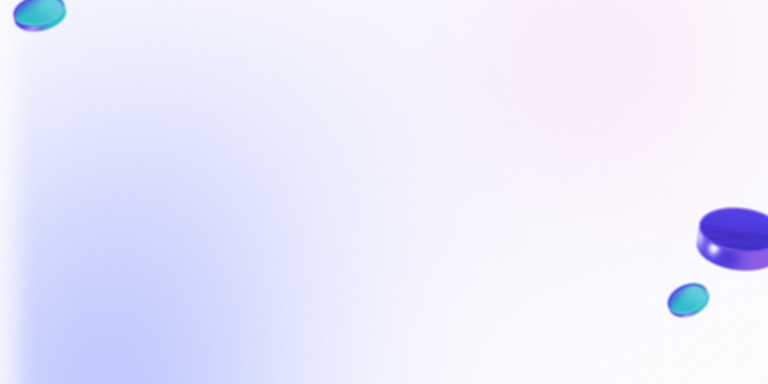
Write a Shadertoy shader that draws this background.

```glsl
#define PAPER vec3(0.985, 0.985, 0.995)
#define BLUE_DROP vec3(0.225, 0.19, 0.0)
#define PINK_DROP vec3(0.005, 0.055, 0.015)
#define LILAC_DROP vec3(0.032, 0.032, 0.004)
#define VIOLET vec3(0.32, 0.25, 0.89)
#define INDIGO vec3(0.25, 0.17, 0.76)
#define ORCHID vec3(0.55, 0.36, 0.90)
#define TEAL vec3(0.19, 0.74, 0.79)
#define AQUA vec3(0.38, 0.80, 0.87)
#define EDGE_SOFTNESS 0.004
#define GRAIN 0.006

float hash(vec2 p) {
    return fract(sin(dot(p, vec2(127.1, 311.7))) * 43758.5453);
}

float noise(vec2 p) {
    vec2 cell = floor(p), f = fract(p);
    f = f * f * (3.0 - 2.0 * f);
    return mix(mix(hash(cell), hash(cell + vec2(1, 0)), f.x),
               mix(hash(cell + vec2(0, 1)), hash(cell + vec2(1, 1)), f.x), f.y);
}

float glow(vec2 p, vec2 center, vec2 size) {
    vec2 d = (p - center) / size;
    return exp(-dot(d, d));
}

vec2 rotate(vec2 p, float angle) {
    float c = cos(angle), s = sin(angle);
    return vec2(c * p.x + s * p.y, c * p.y - s * p.x);
}

// Approximate signed distance to an ellipse
float ellipse(vec2 p, vec2 radius) {
    float k = length(p / radius);
    return k * (k - 1.0) / max(length(p / (radius * radius)), 1e-4);
}

// Ellipse swept downward to form the side of a disc
float disc(vec2 p, vec2 radius, float depth) {
    p.y -= clamp(p.y, -depth, 0.0);
    return ellipse(p, radius);
}

float cover(float d) {
    float w = EDGE_SOFTNESS + 0.7 / iResolution.y;
    return 1.0 - smoothstep(-w, w, d);
}

// Small glassy disc: teal face, violet rim, bright lower lip
vec3 glassCoin(vec3 base, vec2 p, vec2 radius, float depth, float tilt) {
    p = rotate(p, tilt);
    vec2 q = p / radius;
    float face = ellipse(p, radius);
    vec3 side = mix(VIOLET, TEAL, smoothstep(-0.6, 0.5, q.x));
    side = mix(side, vec3(0.80, 0.65, 0.95), 0.7 * glow(q, vec2(-0.4, -1.1), vec2(0.3, 0.25)));
    vec3 top = mix(TEAL, AQUA, smoothstep(-0.6, 0.7, q.x + 0.5 * q.y));
    top = mix(top, VIOLET, 0.6 * smoothstep(0.15, 1.1, q.y - 0.7 * q.x));
    float rim = smoothstep(-0.013, -0.002, face);
    top = mix(top, VIOLET, 0.7 * rim * smoothstep(-0.5, 0.4, q.y));
    top = mix(top, AQUA, 0.6 * rim * smoothstep(0.1, -0.7, q.y));
    return mix(base, mix(side, top, cover(face)), cover(disc(p, radius, depth)));
}

// Large opaque disc: brushed face and a side with glints
vec3 violetCoin(vec3 base, vec2 p, vec2 radius, float depth, float tilt) {
    p = rotate(p, tilt);
    vec2 q = p / radius;
    float face = ellipse(p, radius);
    vec3 side = mix(VIOLET, ORCHID, smoothstep(-0.5, 0.5, q.x));
    side = mix(side, vec3(0.75, 0.73, 0.98), glow(q, vec2(-0.95, -0.5), vec2(0.13, 0.6)));
    side = mix(side, vec3(0.97), glow(q, vec2(-0.58, -1.0), vec2(0.14, 0.3)));
    side = mix(side, INDIGO, 0.5 * glow(q, vec2(-0.2, -1.35), vec2(0.25, 0.35)));
    float brushed = noise(vec2(q.x * 1.5, q.y * 9.0));
    vec3 top = mix(VIOLET, INDIGO, smoothstep(0.7, -0.5, q.y) * (0.5 + 0.5 * brushed));
    top = mix(top, ORCHID, 0.65 * smoothstep(-0.009, -0.001, face));
    return mix(base, mix(side, top, cover(face)), cover(disc(p, radius, depth)));
}

void mainImage(out vec4 fragColor, in vec2 fragCoord) {
    vec2 p = fragCoord / iResolution.y;
    float aspect = iResolution.x / iResolution.y;
    vec2 fromRight = p - vec2(aspect - 2.0, 0.0);

    // Soft background glows, with the blue fading at the left edge
    float leftFade = mix(0.22, 1.0, smoothstep(-0.01, 0.10, p.x));
    vec3 color = PAPER;
    color -= BLUE_DROP * leftFade * glow(p, vec2(0.27, -0.06), vec2(0.53, 0.74));
    color -= LILAC_DROP * leftFade * glow(p, vec2(0.75, 0.60), vec2(0.60, 0.50));
    color -= PINK_DROP * glow(p, vec2(1.58, 0.86), vec2(0.40, 0.42));
    color += GRAIN * (noise(p * 110.0) - 0.5);

    // Floating discs
    color = glassCoin(color, p - vec2(0.102, 0.973), vec2(0.068, 0.039), 0.014, 0.22);
    color = glassCoin(color, fromRight - vec2(1.791, 0.222), vec2(0.055, 0.037), 0.008, 0.44);
    color = violetCoin(color, fromRight - vec2(1.930, 0.401), vec2(0.110, 0.057), 0.048, -0.13);

    fragColor = vec4(clamp(color, 0.0, 1.0), 1.0);
}
```
